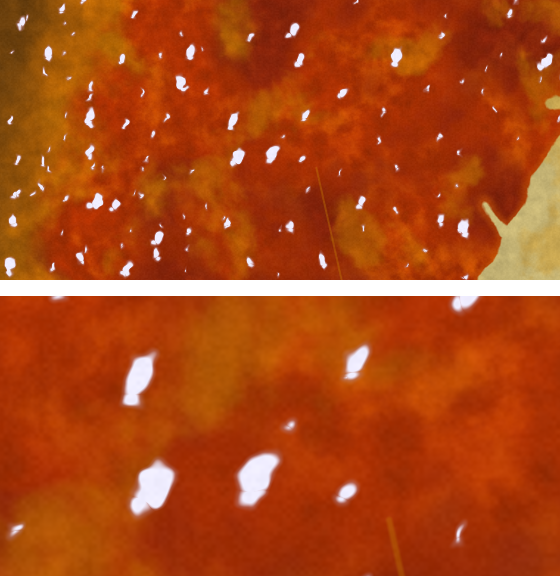
Top: the whole. Bottom: its middle third, enlarged.
Write a WebGL 1 fragment shader that draws this texture.

```glsl
precision highp float;
// Glossy caramel glaze: layered value noise blends red, orange, amber and burnt
// tones, jittered grids scatter small wet glints over it, and a pale crumb
// bounded by a rough distance field fills the lower right corner.

uniform vec2 u_resolution;

const vec3 RED = vec3(0.67, 0.19, 0.012);
const vec3 ORANGE = vec3(0.77, 0.33, 0.02);
const vec3 AMBER = vec3(0.74, 0.43, 0.02);
const vec3 BURNT = vec3(0.45, 0.11, 0.05);
const vec3 OLIVE = vec3(0.42, 0.25, 0.05);
const vec3 CREAM = vec3(0.78, 0.71, 0.46);
const vec3 HALO = vec3(0.72, 0.50, 0.52);
const vec3 GLINT = vec3(0.94, 0.93, 1.0);

float hash(vec2 p) {
  return fract(sin(dot(p, vec2(127.1, 311.7))) * 43758.5453);
}

vec2 hash2(vec2 p) {
  return vec2(hash(p), hash(p + 37.7));
}

float noise(vec2 p) {
  vec2 i = floor(p);
  vec2 f = fract(p);
  f = f * f * (3.0 - 2.0 * f);
  return mix(mix(hash(i), hash(i + vec2(1.0, 0.0)), f.x),
             mix(hash(i + vec2(0.0, 1.0)), hash(i + 1.0), f.x), f.y);
}

float fbm(vec2 p) {
  float sum = 0.0;
  float amp = 0.5;
  for (int i = 0; i < 5; i++) {
    sum += amp * noise(p);
    p = mat2(1.6, 1.2, -1.2, 1.6) * p + 5.3;
    amp *= 0.5;
  }
  return sum;
}

float segment(vec2 p, vec2 a, vec2 b) {
  vec2 ab = b - a;
  return length(p - a - ab * clamp(dot(p - a, ab) / dot(ab, ab), 0.0, 1.0));
}

// Distance to scattered two-lobed glints, denser towards the left
float glintField(vec2 p, float cell, float seed, float share, float radius) {
  float nearest = 1.0;
  vec2 id = floor(p / cell);
  for (int j = -1; j <= 1; j++) {
    for (int i = -1; i <= 1; i++) {
      vec2 c = id + vec2(float(i), float(j));
      vec2 place = hash2(c + seed);
      vec2 kind = hash2(c + seed + 17.3);
      vec2 center = (c + 0.15 + 0.7 * place) * cell;
      float density = share * mix(1.0, 0.5, smoothstep(0.4, 0.9, center.x));
      if (kind.x < density) {
        float r = radius * mix(0.4, 1.0, kind.y * kind.y);
        float tilt = 0.8 * place.x - 0.15;
        vec2 d = p - center;
        vec2 q = vec2(d.x * cos(tilt) - d.y * sin(tilt),
                      d.x * sin(tilt) + d.y * cos(tilt));
        float body = length(q / vec2(0.7, 1.15)) - r;
        float lobe = length(q - r * vec2(1.6 * place.y - 0.8, -1.2)) - 0.5 * r;
        nearest = min(nearest, min(body, lobe));
      }
    }
  }
  return nearest;
}

// Signed distance to the crumb: slanted edge, torn spur and a loose flake
float crumbField(vec2 p) {
  float rough = 0.05 * (fbm(p * 11.0) - 0.5);
  float slice = dot(vec2(1.72, 0.0) - p, vec2(0.884, -0.467));
  float spur = segment(p, vec2(1.735, 0.27), vec2(1.80, 0.17)) - 0.013;
  float flake = segment(p, vec2(1.97, 0.63), vec2(2.03, 0.635)) - 0.027;
  return min(min(slice, spur), flake) + rough;
}

vec3 glaze(vec2 p) {
  vec2 warp = p + 0.12 * vec2(fbm(p * 4.0), fbm(p * 4.0 + 9.0));
  float broad = fbm(warp * 3.2 + 2.0);
  float patches = fbm(warp * 8.0 + 21.0);
  float mottle = fbm(p * 22.0 + 40.0);
  vec3 col = mix(RED, ORANGE, 0.8 * smoothstep(0.42, 0.72, 0.6 * patches + 0.4 * mottle));
  float center = exp(-3.0 * dot(p - vec2(1.05, 0.55), p - vec2(1.05, 0.55)));
  col = mix(col, BURNT, 0.7 * smoothstep(0.42, 0.68, broad + 0.12 * center + 0.3 * (mottle - 0.5)));
  float left = 0.2 + 0.5 * p.y - p.x + 0.9 * (broad - 0.5) + 0.6 * (patches - 0.5);
  col = mix(col, AMBER, 0.85 * smoothstep(-0.16, 0.2, left));
  col = mix(col, AMBER, 0.6 * smoothstep(0.57, 0.72, fbm(warp * 4.5 + 63.0)));
  float corner = p.x + 0.22 * (1.0 - p.y) + 0.25 * (patches - 0.5);
  col = mix(OLIVE, col, smoothstep(-0.02, 0.38, corner));
  return col * (0.82 + 0.36 * mottle);
}

void main() {
  vec2 p = gl_FragCoord.xy / u_resolution.y;
  vec3 col = glaze(p);

  // Faint hair-thin scratch
  float scratch = segment(p, vec2(1.13, 0.40), vec2(1.22, 0.0));
  col = mix(col, AMBER, 0.45 * smoothstep(0.006, 0.001, scratch));

  // Wet highlights with a soft lilac fringe
  vec2 wobble = p + 0.014 * (vec2(noise(p * 55.0), noise(p * 55.0 + 8.0)) - 0.5);
  float glint = min(glintField(wobble, 0.125, 3.0, 0.52, 0.025),
                    glintField(wobble, 0.07, 51.0, 0.30, 0.009));
  col = mix(col, HALO, 0.7 * smoothstep(0.009, -0.002, glint));
  col = mix(col, GLINT, smoothstep(0.003, -0.004, glint));

  // Pale crumb with yellow stains and a browned rim
  float crumb = crumbField(p);
  float stain = smoothstep(0.48, 0.7, fbm(p * 9.0 + 70.0));
  vec3 bread = mix(CREAM, vec3(0.77, 0.60, 0.22), 0.6 * stain);
  bread *= 0.88 + 0.24 * fbm(p * 24.0);
  col = mix(col, ORANGE, 0.5 * smoothstep(0.035, 0.0, crumb));
  col = mix(col, bread, smoothstep(0.005, -0.005, crumb));

  col += 0.03 * (noise(p * 190.0) - 0.5);
  gl_FragColor = vec4(clamp(col, 0.0, 1.0), 1.0);
}
```
